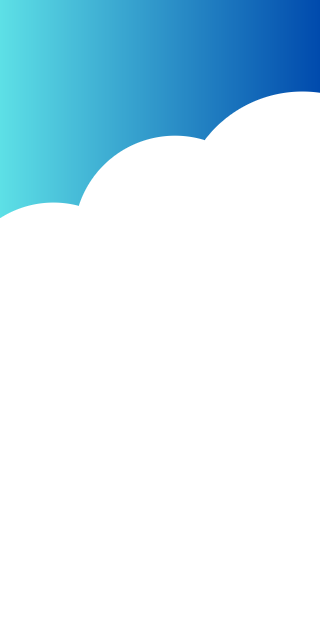
Write a WebGL 1 fragment shader that draws this background.

```glsl
precision highp float;
// White cloud bank of three rising lobes under a cyan to deep blue sky.

uniform vec2 u_resolution;

const vec3 SKY_CYAN = vec3(0.365, 0.878, 0.902);
const vec3 SKY_BLUE = vec3(0.0, 0.290, 0.678);
const vec3 CLOUD_WHITE = vec3(1.0);

// Signed distance to a circle, negative inside.
float circleDistance(vec2 p, vec2 center, float radius) {
  return length(p - center) - radius;
}

// Union of the cloud lobes and the solid body beneath them.
float cloudDistance(vec2 p, float bodyTop) {
  float d = p.y - bodyTop;
  d = min(d, circleDistance(p, vec2(0.167, 1.058), 0.309));
  d = min(d, circleDistance(p, vec2(0.547, 1.260), 0.316));
  return min(d, circleDistance(p, vec2(0.945, 1.331), 0.383));
}

// Horizontal sky gradient.
vec3 skyColor(float x) {
  return mix(SKY_CYAN, SKY_BLUE, clamp(x, 0.0, 1.0));
}

// Antialiased coverage of a shape from its distance.
float coverage(float d, float pixel) {
  return clamp(0.5 - d / pixel, 0.0, 1.0);
}

void main() {
  // One unit is the canvas width; the canvas is two units tall.
  float pixel = 1.0 / u_resolution.x;
  vec2 p = gl_FragCoord.xy * pixel;

  float cloud = coverage(cloudDistance(p, 1.219), pixel);
  gl_FragColor = vec4(mix(skyColor(p.x), CLOUD_WHITE, cloud), 1.0);
}
```
